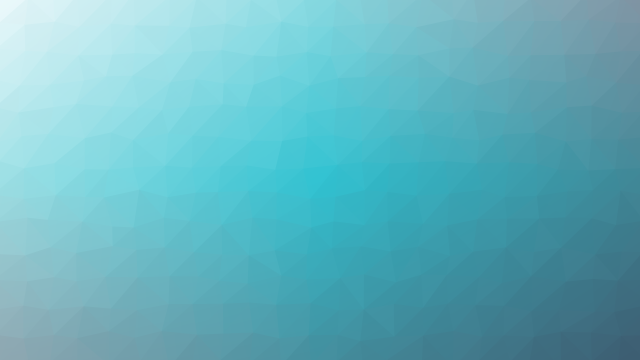
Write a WebGL 2 fragment shader that draws this background.

```glsl
#version 300 es
precision highp float;
// Low-poly mesh of softly shaded triangles over a teal gradient.

uniform vec2 u_resolution;
out vec4 outColor;

const float CELL = 0.0788;                // mesh spacing, in canvas heights
const vec2 MESH_ORIGIN = vec2(0.065, 0.067);
const float JITTER = 0.36;                // vertex wander, in cells
const float FLATNESS = 0.72;              // 0 = smooth gradient, 1 = flat facets
const float GRAIN = 0.016;                // brightness variation between facets

float hash(vec2 p) {
    vec3 q = fract(vec3(p.xyx) * vec3(0.1031, 0.1030, 0.0973));
    q += dot(q, q.yzx + 33.33);
    return fract((q.x + q.y) * q.z);
}

// Mesh vertex, displaced from its grid node
vec2 vertexAt(vec2 node) {
    vec2 offset = vec2(hash(node + 71.0), hash(node + 137.0)) - 0.5;
    return node + JITTER * offset;
}

// Piecewise linear blend through three colours
vec3 blend3(vec3 a, vec3 b, vec3 c, float t) {
    return t < 0.5 ? mix(a, b, 2.0 * t) : mix(b, c, 2.0 * t - 1.0);
}

vec3 gradient(vec2 uv) {
    uv = clamp(uv, 0.0, 1.0);
    vec3 low = blend3(vec3(0.56, 0.65, 0.69), vec3(0.27, 0.56, 0.62),
                      vec3(0.24, 0.36, 0.44), uv.x);
    vec3 middle = blend3(vec3(0.62, 0.88, 0.90), vec3(0.19, 0.76, 0.82),
                         vec3(0.25, 0.53, 0.59), uv.x);
    vec3 high = blend3(vec3(0.92, 0.97, 0.98), vec3(0.53, 0.85, 0.88),
                       vec3(0.50, 0.58, 0.64), uv.x);
    return blend3(low, middle, high, uv.y);
}

// Distance to the left of the line from a to b
float leftOf(vec2 p, vec2 a, vec2 b) {
    vec2 dir = normalize(b - a);
    return dir.x * (p.y - a.y) - dir.y * (p.x - a.x);
}

// Antialiased coverage of a counter-clockwise triangle
float coverage(vec2 p, vec2 a, vec2 b, vec2 c, float pixel) {
    float inside = min(leftOf(p, a, b), min(leftOf(p, b, c), leftOf(p, c, a)));
    return clamp(0.5 + inside / pixel, 0.0, 1.0);
}

// Facet colour in rgb, premultiplied by its coverage in alpha
vec4 facet(vec2 p, vec2 a, vec2 b, vec2 c, float pixel, float aspect, float seed) {
    float weight = coverage(p, a, b, c, pixel);
    vec2 center = ((a + b + c) / 3.0) * CELL + MESH_ORIGIN;
    vec3 color = gradient(center / vec2(aspect, 1.0)) + GRAIN * (seed - 0.5);
    return vec4(color, 1.0) * weight;
}

// Sum of the triangles that may reach p from the surrounding cells
vec3 mesh(vec2 p, float pixel, float aspect) {
    vec2 base = floor(p);
    vec4 sum = vec4(0.0);
    for (int y = -1; y <= 1; y++) {
        for (int x = -1; x <= 1; x++) {
            vec2 cell = base + vec2(x, y);
            vec2 a = vertexAt(cell);
            vec2 b = vertexAt(cell + vec2(1.0, 0.0));
            vec2 c = vertexAt(cell + vec2(1.0, 1.0));
            vec2 d = vertexAt(cell + vec2(0.0, 1.0));
            float seed1 = hash(cell + 211.0);
            float seed2 = hash(cell + 307.0);
            // Split each quad along its shorter diagonal, favouring the rising one
            if (distance(a, c) < distance(b, d) + 0.12) {
                sum += facet(p, a, b, c, pixel, aspect, seed1);
                sum += facet(p, a, c, d, pixel, aspect, seed2);
            } else {
                sum += facet(p, a, b, d, pixel, aspect, seed1);
                sum += facet(p, b, c, d, pixel, aspect, seed2);
            }
        }
    }
    return sum.rgb / max(sum.a, 0.001);
}

void main() {
    vec2 uv = gl_FragCoord.xy / u_resolution;
    float aspect = u_resolution.x / u_resolution.y;
    vec2 p = (uv * vec2(aspect, 1.0) - MESH_ORIGIN) / CELL;
    float pixel = 1.0 / (CELL * u_resolution.y);

    vec3 color = mix(gradient(uv), mesh(p, pixel, aspect), FLATNESS);
    outColor = vec4(color, 1.0);
}
```
